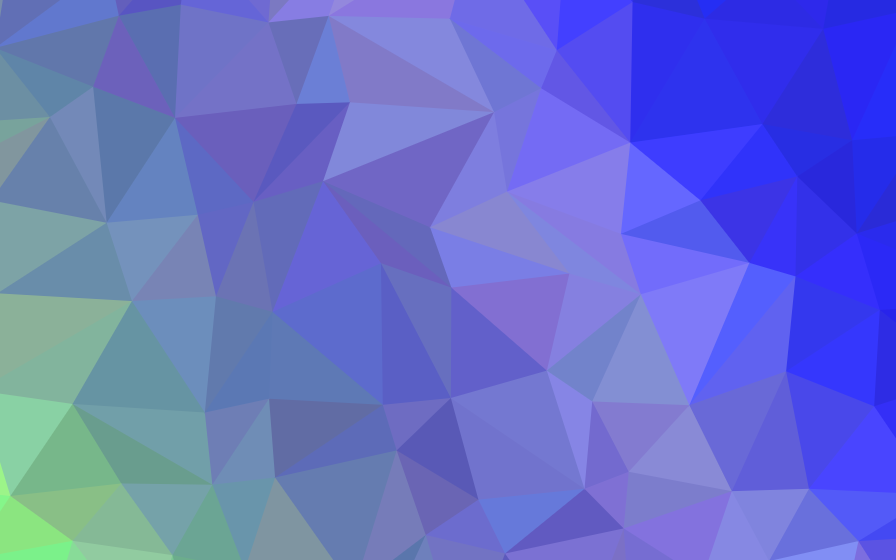
Give the GLSL for this background, as a Shadertoy shader.

```glsl
// Low-poly mosaic of flat triangles, shaded from green through lavender to deep blue.

const float CELL = 0.158;                 // mesh spacing, in canvas heights
const float JITTER = 0.36;                // vertex displacement, in cells
const float STAGGER = 0.3;                // sideways shift of odd rows, in cells
const vec2 RAMP_AXIS = vec2(0.85, 0.53);  // direction of the colour ramp
const vec3 TINT_RANGE = vec3(0.10, 0.09, 0.12);
const float BRIGHTNESS_RANGE = 0.07;
const float BLUE_CALM = 0.35;             // share of red-green variation kept in the blue

// Colour stops: rgb and position along the ramp axis
const int STOPS = 10;
const vec4 RAMP[STOPS] = vec4[STOPS](
    vec4(0.55, 0.96, 0.56, 0.00),
    vec4(0.51, 0.80, 0.58, 0.15),
    vec4(0.47, 0.65, 0.61, 0.31),
    vec4(0.41, 0.50, 0.69, 0.53),
    vec4(0.39, 0.39, 0.76, 0.74),
    vec4(0.45, 0.44, 0.81, 0.95),
    vec4(0.55, 0.54, 0.88, 1.16),
    vec4(0.38, 0.37, 0.93, 1.33),
    vec4(0.20, 0.20, 0.95, 1.48),
    vec4(0.16, 0.16, 0.91, 1.68));

float hash(vec2 p) {
    return fract(sin(dot(p, vec2(127.1, 311.7))) * 43758.545);
}

float cross2(vec2 a, vec2 b) {
    return a.x * b.y - a.y * b.x;
}

float doubleArea(vec2 a, vec2 b, vec2 c) {
    return cross2(b - a, c - a);
}

// Mesh vertex of a grid node, in cell units
vec2 vertex(vec2 node) {
    vec2 offset = vec2(hash(node), hash(node + 37.3)) * 2.0 - 1.0;
    return node + vec2(STAGGER * mod(node.y, 2.0), 0.0) + JITTER * offset;
}

float edgeDistance(vec2 p, vec2 a, vec2 b) {
    return cross2(b - a, p - a) / length(b - a);
}

// Smooth coverage of a counter-clockwise triangle
float coverage(vec2 p, vec2 a, vec2 b, vec2 c, float pixel) {
    float d = min(edgeDistance(p, a, b), min(edgeDistance(p, b, c), edgeDistance(p, c, a)));
    return clamp(0.5 + d / pixel, 0.0, 1.0);
}

vec3 rampColor(float t) {
    vec3 color = RAMP[0].rgb;
    for (int i = 1; i < STOPS; i++) {
        float k = clamp((t - RAMP[i - 1].w) / (RAMP[i].w - RAMP[i - 1].w), 0.0, 1.0);
        color = mix(color, RAMP[i].rgb, k);
    }
    return color;
}

// Flat colour of one facet: ramp at its centre plus a random tint
vec3 facetColor(vec2 center, vec2 seed) {
    float t = dot(center * CELL, RAMP_AXIS);
    vec3 tint = vec3(hash(seed + 11.7), hash(seed + 23.1), hash(seed + 5.9)) - 0.5;
    vec3 shift = tint * TINT_RANGE + (hash(seed + 71.3) - 0.5) * BRIGHTNESS_RANGE;
    shift.rg *= mix(1.0, BLUE_CALM, smoothstep(1.2, 1.5, t));
    return rampColor(t) + shift;
}

// Adds one triangle as premultiplied colour and weight
void addFacet(inout vec4 sum, vec2 p, vec2 a, vec2 b, vec2 c, vec2 seed, float pixel) {
    float weight = coverage(p, a, b, c, pixel);
    if (weight > 0.0) {
        sum += vec4(facetColor((a + b + c) / 3.0, seed), 1.0) * weight;
    }
}

void mainImage(out vec4 fragColor, in vec2 fragCoord) {
    vec2 p = fragCoord / (iResolution.y * CELL);
    float pixel = 1.0 / (iResolution.y * CELL);
    vec4 sum = vec4(0.0);

    // Visit nearby quads, each split into two triangles
    for (int y = -1; y <= 1; y++) {
        for (int x = -1; x <= 1; x++) {
            vec2 node = floor(p) + vec2(x, y);
            vec2 a = vertex(node);
            vec2 b = vertex(node + vec2(1.0, 0.0));
            vec2 c = vertex(node + vec2(1.0, 1.0));
            vec2 d = vertex(node + vec2(0.0, 1.0));

            // Choose the diagonal whose smaller triangle is larger
            float splitAC = min(doubleArea(a, b, c), doubleArea(a, c, d));
            float splitBD = min(doubleArea(a, b, d), doubleArea(b, c, d));
            bool useAC = splitAC > splitBD;
            addFacet(sum, p, a, b, useAC ? c : d, node, pixel);
            addFacet(sum, p, useAC ? a : b, c, d, node + 0.5, pixel);
        }
    }
    fragColor = vec4(sum.rgb / max(sum.a, 0.001), 1.0);
}
```
